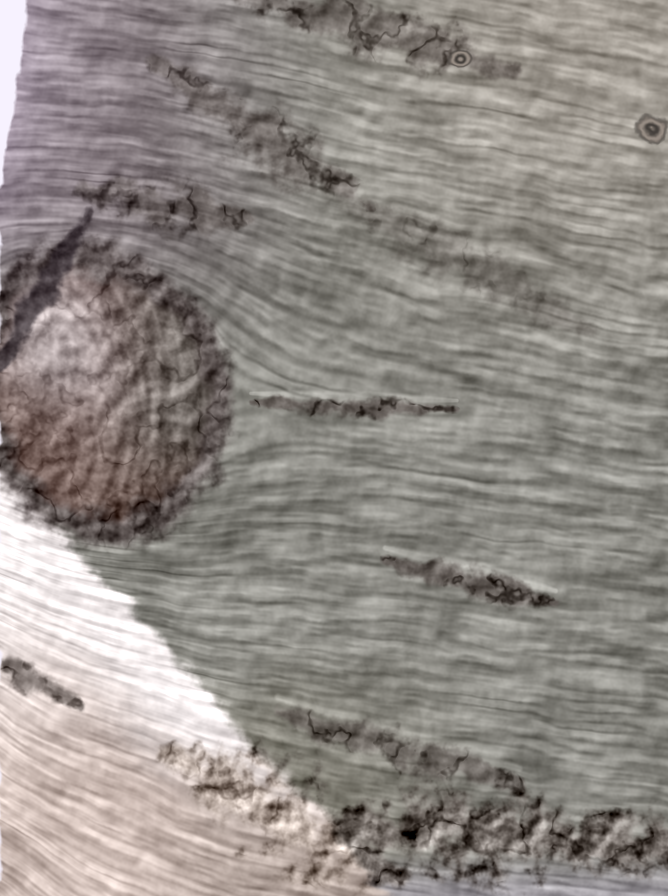
This texture is drawn by a WebGL 1 fragment shader. Its source:

```glsl
precision highp float;
uniform vec2 u_resolution;

float hash(vec2 p) {
  vec3 q = fract(vec3(p.xyx) * 0.1031);
  q += dot(q, q.yzx + 33.33);
  return fract((q.x + q.y) * q.z);
}

float noise(vec2 p) {
  vec2 i = floor(p), f = fract(p);
  f = f * f * (3.0 - 2.0 * f);
  return mix(mix(hash(i), hash(i + vec2(1, 0)), f.x),
             mix(hash(i + vec2(0, 1)), hash(i + vec2(1, 1)), f.x), f.y);
}

float fbm(vec2 p) {
  float sum = 0.0, amp = 0.5;
  for (int i = 0; i < 4; i++) {
    sum += amp * noise(p);
    p = mat2(1.6, 1.2, -1.2, 1.6) * p + 7.3;
    amp *= 0.5;
  }
  return sum / 0.9375;
}

// Ragged spindle from a to b, widest halfway along
float scar(vec2 p, vec2 a, vec2 b, float width, float rough) {
  vec2 d = b - a;
  float t = clamp(dot(p - a, d) / dot(d, d), 0.0, 1.0);
  float r = length(p - a - d * t) / (width * (0.35 + 2.6 * t * (1.0 - t)));
  return 1.0 - smoothstep(0.3, 1.3, r + (rough - 0.5) * 2.2);
}

// Dark hollow under a pale lip
vec2 lipScar(vec2 p, vec2 a, vec2 b, float width, float rough) {
  float lip = scar(p - vec2(0.0, width * 0.9), a, b, width * 0.6, 0.5);
  return vec2(scar(p, a, b, width, rough), lip);
}

void main() {
  vec2 p = gl_FragCoord.xy / u_resolution.y;
  float rough = fbm(p * 45.0);
  float relief = rough - fbm((p + vec2(-0.005, 0.006)) * 45.0);
  float broad = fbm(p * 7.0);
  float crack = 1.0 - smoothstep(0.0, 0.07, abs(fbm(p * 30.0 + 19.0) - 0.5));

  // Grain flows around the knot and steepens at lower left
  vec2 d = p - vec2(0.118, 0.56);
  float flow = d.y * (1.0 - 0.016 / (dot(d, d) + 0.006)) + 0.13 * p.x;
  flow -= 0.13 * exp(-p.x * 4.5) * (1.0 - smoothstep(0.2, 0.55, p.y));
  flow += 0.022 * (broad - 0.5) + 0.003 * rough;
  float grain = noise(vec2(p.x * 17.0, flow * 145.0)) - 0.5;
  float fine = noise(vec2(p.x * 48.0 + 5.0, flow * 270.0)) - 0.5;
  float furrow = 1.0 - smoothstep(0.0, 0.3, abs(noise(vec2(p.x * 9.0, flow * 95.0)) - 0.5));

  // Bark tones
  vec3 col = mix(vec3(0.53, 0.525, 0.50), vec3(0.64, 0.615, 0.58),
                 smoothstep(0.45, 1.0, p.y) * smoothstep(0.2, 0.65, p.x));
  col = mix(col, vec3(0.53, 0.49, 0.505),
            smoothstep(0.55, 0.8, p.y) * (1.0 - smoothstep(0.1, 0.4, p.x)));
  col = mix(col, vec3(0.47, 0.455, 0.40), 0.6 * smoothstep(0.42, 0.2, p.y + 0.15 * broad) * (1.0 - smoothstep(0.3, 0.6, p.x)));
  col = mix(col, vec3(0.66, 0.64, 0.68), 0.7 * (1.0 - smoothstep(0.0, 0.06, p.y)));
  col += 0.10 * (broad - 0.5);

  // Sunlight across the lower left
  float edge = (0.48 - p.y) * 0.9 - p.x + 0.05 * (broad - 0.5) + 0.03 * (rough - 0.5) + 0.012 * grain;
  float sun = smoothstep(-0.008, 0.014, edge);
  vec3 sunCol = mix(vec3(0.96, 0.93, 0.93), vec3(0.82, 0.75, 0.72),
                    smoothstep(0.03, 0.16, edge) * smoothstep(0.4, 0.1, p.y));
  sunCol = mix(sunCol, vec3(0.70, 0.64, 0.61), smoothstep(0.2, 0.03, p.y) * smoothstep(0.12, 0.3, p.x));
  col = mix(col, sunCol + 0.12 * (broad - 0.5), sun);
  col += 0.17 * grain + 0.13 * fine - 0.10 * (furrow - 0.4) + 0.25 * relief;

  // Long scars and their raised lips
  vec2 lens = lipScar(p, vec2(0.28, 0.551), vec2(0.51, 0.543), 0.011, rough);
  lens = max(lens, lipScar(p, vec2(0.43, 0.375), vec2(0.62, 0.327), 0.015, rough));
  lens = max(lens, 0.8 * lipScar(p, vec2(0.31, 0.205), vec2(0.58, 0.125), 0.019, rough));
  col += 0.13 * lens.y;
  float dark = lens.x;
  dark = max(dark, 0.8 * scar(p, vec2(0.26, 1.01), vec2(0.57, 0.92), 0.027, rough));
  dark = max(dark, 0.85 * scar(p, vec2(0.17, 0.93), vec2(0.41, 0.77), 0.026, rough));
  dark = max(dark, 0.8 * scar(p, vec2(0.09, 0.79), vec2(0.28, 0.755), 0.023, rough));
  dark = max(dark, 0.35 * scar(p, vec2(0.38, 0.78), vec2(0.66, 0.63), 0.025, rough));
  dark = max(dark, 0.9 * scar(p, vec2(-0.02, 0.275), vec2(0.09, 0.21), 0.015, rough));
  col = mix(col, vec3(0.37, 0.335, 0.32) + 0.7 * relief, dark * 0.72);
  col -= dark * crack * 0.22;

  // Lumpy collar along the bottom
  float lumps = max(scar(p, vec2(0.19, 0.16), vec2(0.44, 0.02), 0.045, rough),
                    scar(p, vec2(0.34, 0.08), vec2(0.80, 0.05), 0.039, rough));
  vec3 lumpCol = mix(vec3(0.43, 0.395, 0.375), vec3(0.72, 0.66, 0.62), sun);
  col = mix(col, lumpCol + 1.5 * relief - 0.22 * crack, lumps * 0.85);

  // Small ringed eyes at upper right
  for (int i = 0; i < 2; i++) {
    vec2 eye = i == 0 ? vec2(0.727, 0.858) : vec2(0.514, 0.934);
    float r = length((p - eye) * vec2(0.75, 1.0)) / (i == 0 ? 0.015 : 0.010) + (rough - 0.5);
    float ring = 0.43 + 0.16 * cos(r * 9.0);
    col = mix(col, vec3(ring, ring * 0.93, ring * 0.87), 1.0 - smoothstep(0.8, 1.2, r));
  }

  // Knot: cracked rim, then a domed face with off-centre growth rings
  vec2 k = (p - vec2(0.115, 0.562)) / vec2(0.128, 0.145);
  k.x += 0.22 * k.y * step(0.0, k.y);
  float radius = length(k) + 0.22 * (rough - 0.5) + 0.12 * (broad - 0.5);
  float rim = smoothstep(0.84, 0.98, radius) * (1.0 - smoothstep(1.05, 1.24, radius));
  float face = 1.0 - smoothstep(0.93, 1.0, radius);
  float rings = length((p - vec2(0.035, 0.54)) * vec2(1.0, 0.65)) + 0.012 * broad;
  float ringTone = noise(vec2(rings * 170.0, p.y * 9.0)) - 0.5;
  vec3 knot = mix(vec3(0.57, 0.50, 0.49), vec3(0.46, 0.43, 0.41), smoothstep(-0.3, 0.75, k.x - 0.3 * k.y));
  knot = mix(knot, vec3(0.69, 0.64, 0.64), smoothstep(0.75, 0.1, length(k - vec2(-0.35, 0.4))));
  knot = mix(knot, vec3(0.43, 0.34, 0.31), 0.7 * smoothstep(0.1, -0.8, k.y + 0.35 * k.x));
  knot += 0.19 * ringTone * smoothstep(-0.6, 0.1, k.x) + 0.7 * relief - 0.10 * crack;
  col = mix(col, knot, face);
  col = mix(col, vec3(0.32, 0.28, 0.275) + 0.9 * relief - 0.14 * crack, rim * 0.85);
  float seam = scar(p, vec2(0.0, 0.59), vec2(0.098, 0.765), 0.014, rough);
  col = mix(col, vec3(0.27, 0.235, 0.25) + 0.6 * relief, seam * 0.9);

  // Pale haze and open sky beyond the trunk
  col += vec3(0.16, 0.14, 0.20) * exp(-p.x * 16.0) * smoothstep(0.6, 0.95, p.y);
  float skyEdge = 0.032 * smoothstep(0.76, 1.0, p.y) - 0.002 + 0.012 * (rough - 0.5);
  col = mix(col, vec3(0.97, 0.95, 1.0), 1.0 - smoothstep(-0.002, 0.003, p.x - skyEdge));
  gl_FragColor = vec4(clamp(col, 0.0, 1.0), 1.0);
}
```
